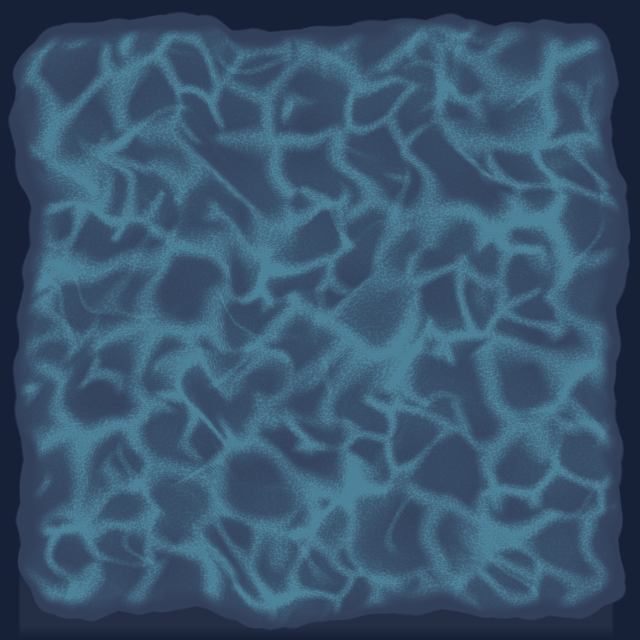
Give the GLSL for this texture, as a Shadertoy shader.

```glsl
// Rippling water caustics with grainy light, in a ragged slate panel on dark navy.

const float TAU = 6.2831853;

vec2 hash2(vec2 c) {
    vec3 q = fract(c.xyx * vec3(0.1031, 0.1030, 0.0973));
    q += dot(q, q.yzx + 33.33);
    return fract((q.xx + q.yz) * q.zy);
}

// Wrapping cellular noise: distances to the nearest and second nearest point.
vec2 cells(vec2 p, vec2 count) {
    vec2 base = floor(p * count), local = fract(p * count);
    vec2 near = vec2(9.0);
    for (int y = -1; y <= 1; y++)
    for (int x = -1; x <= 1; x++) {
        vec2 o = vec2(x, y);
        float d = length(o + 0.08 + 0.84 * hash2(mod(base + o, count)) - local);
        near = d < near.x ? vec2(d, near.x) : vec2(near.x, min(near.y, d));
    }
    return near;
}

// Layered sines with whole frequencies bend the plane but keep it periodic.
vec2 warp(vec2 p, float amount) {
    float freqs[5] = float[5](2.0, 3.0, 5.0, 8.0, 13.0);
    for (int i = 0; i < 5; i++) {
        float f = freqs[i];
        p += amount / f * sin(TAU * f * p.yx + f * vec2(1.7, 4.1));
    }
    return p;
}

// Slow variation from 0 to 1.
float drift(vec2 p, float phase) {
    float a = sin(TAU * (2.0 * p.x + p.y) + phase) * sin(TAU * (p.x - 3.0 * p.y) + 2.3 * phase);
    float b = sin(TAU * (4.0 * p.x - 3.0 * p.y) + 1.9 * phase) * sin(TAU * (3.0 * p.x + 5.0 * p.y) - phase);
    return clamp(0.5 + 0.4 * a + 0.3 * b, 0.0, 1.0);
}

// Bright net between the cells, with thick glowing junctions.
float web(vec2 p, float count, float width) {
    vec2 d = cells(p, vec2(count));
    float line = 1.0 - smoothstep(0.02, width, d.y - d.x);
    return 0.65 * line + 0.35 * smoothstep(0.35, 0.9, d.x);
}

void mainImage(out vec4 fragColor, in vec2 fragCoord) {
    vec2 p = fragCoord / iResolution.xy;
    vec2 bent = warp(p, 0.04);

    // Ragged rounded panel
    vec2 q = abs(warp(p, 0.017) - 0.5) - vec2(0.395, 0.39);
    float panel = length(max(q, 0.0)) + min(max(q.x, q.y), 0.0) - 0.075;
    panel += 0.014 * (cells(bent, vec2(17.0)).x - 0.4);

    // Caustic nets: wide soft cells, small crisp cells and stray wisps
    float softness = drift(bent, 1.3);
    float large = web(bent, 9.0, mix(0.22, 0.5, softness));
    float small = web(bent + 0.37, 13.0, mix(0.28, 0.48, softness));
    float light = mix(large, small, smoothstep(0.5, 0.68, drift(p, 4.4)));
    light *= mix(0.7, 1.15, drift(bent, 2.9));
    vec2 wisp = cells(warp(bent + 0.21, 0.05), vec2(7.0));
    light += 0.3 * (1.0 - smoothstep(0.02, 0.12, wisp.y - wisp.x)) * smoothstep(0.45, 0.8, drift(bent, 6.1));
    light += 0.08 + 0.2 * drift(p, 0.6);

    // Stippled grain, strongest where the light falls
    float grain = cells(bent, vec2(200.0, 250.0)).x - 0.42;
    light += grain * mix(0.12, 0.6, smoothstep(0.15, 0.65, light));
    light *= 1.0 - smoothstep(-0.036, -0.008, panel + 0.02 * (drift(bent, 5.2) - 0.5));

    // Dark surround with a paler shade along the bottom
    float shade = smoothstep(0.028, 0.033, p.x) * (1.0 - smoothstep(0.955, 0.96, p.x));
    shade *= smoothstep(0.0, 0.025, p.y) * (1.0 - smoothstep(0.06, 0.22, p.y));
    vec3 surround = mix(vec3(0.088, 0.13, 0.215), vec3(0.14, 0.18, 0.27), shade);

    vec3 water = mix(vec3(0.2, 0.25, 0.358), vec3(0.295, 0.495, 0.585), clamp(light, 0.0, 1.08));
    vec3 color = mix(surround, water, 1.0 - smoothstep(-0.002, 0.002, panel));
    fragColor = vec4(color, 1.0);
}
```
